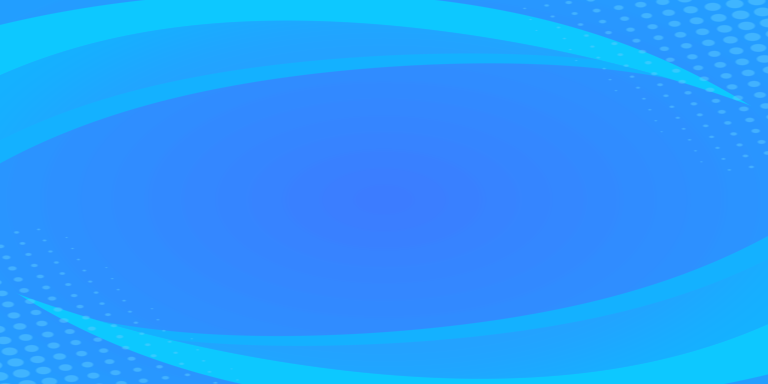
Give the GLSL for this background, as a WebGL 1 fragment shader.

```glsl
precision highp float;
// Blue backdrop with a radial glow, two sweeping cyan ribbons and halftone corners.
// The plane is folded by a half turn about the glow, so one ribbon and one dot
// field, built from quartic edges and a tilted grid, serve both sides.

uniform vec2 u_resolution;

#define CENTER vec2(0.5, 0.48)
#define RING_STEP 0.09
#define DOT_SPACING 0.0297
#define DOT_TILT 0.262
#define DOT_MAX 0.38
#define DOT_OPACITY 0.5
#define GLOW_CORE vec3(0.237, 0.485, 1.0)
#define GLOW_RIM vec3(0.135, 0.62, 1.0)
#define SHADE_COLOR vec3(0.138, 0.635, 1.0)
#define STRIP_COLOR vec3(0.08, 0.695, 1.0)
#define RIBBON_COLOR vec3(0.052, 0.785, 1.0)
#define DOT_COLOR vec3(0.36, 0.80, 1.0)

// Height of a ribbon edge at x: a quartic with constant term base.
float arc(float x, float base, vec4 k) {
  return base + x * (k.x + x * (k.y + x * (k.z + x * k.w)));
}

// Smooth coverage of the area above height edge.
float above(float y, float edge, float blur) {
  return smoothstep(-blur, blur, y - edge);
}

// Radial glow in faint concentric steps.
vec3 glow(float radius) {
  float t = radius / RING_STEP;
  float stepped = (floor(t) + smoothstep(0.7, 1.0, fract(t))) * RING_STEP;
  return mix(GLOW_CORE, GLOW_RIM, clamp(stepped / 1.35, 0.0, 1.0));
}

// Halftone dots that grow toward the corner of the folded plane.
float halftone(vec2 p, float blur) {
  float c = cos(DOT_TILT), s = sin(DOT_TILT);
  mat2 tilt = mat2(c, -s, s, c);
  vec2 grid = tilt * (p * vec2(0.5, 1.0)) / DOT_SPACING + vec2(0.2, -0.1);
  vec2 cell = floor(grid) + 0.5;
  vec2 middle = ((cell - vec2(0.2, -0.1)) * tilt) * DOT_SPACING * vec2(2.0, 1.0);
  float reach = dot(middle, vec2(0.63, 0.776));
  float radius = DOT_MAX * clamp((reach - 0.56) / 0.4, 0.0, 1.0);
  float soft = blur / DOT_SPACING;
  float disc = 1.0 - smoothstep(radius - soft, radius + soft, length(grid - cell));
  return disc * step(0.07, middle.y) * step(0.59, reach);
}

void main() {
  vec2 p = (gl_FragCoord.xy / u_resolution - CENTER) * vec2(2.0, 1.0);
  float blur = 0.8 / u_resolution.y;
  float radius = length(p * vec2(1.0, 2.0));
  vec3 color = glow(radius);

  // Half-turn fold
  if (p.y < 0.0) p = -p;

  // Ribbon edges, from the inside out
  float inner = arc(p.x, 0.345, vec4(0.071, -0.1215, 0.003, -0.055));
  float middle = inner + 0.03 - 0.02 * p.x + 0.01 * p.x * p.x;
  float lower = arc(p.x, 0.455, vec4(-0.085, -0.151, 0.037, -0.028));
  float upper = arc(p.x, 0.533, vec4(-0.073, -0.168, -0.047, -0.03));

  // Soft veil, thin strip and bright ribbon
  float belowLower = 1.0 - above(p.y, lower, blur);
  vec3 shade = mix(SHADE_COLOR, STRIP_COLOR, smoothstep(0.75, 1.2, radius));
  vec3 veil = mix(STRIP_COLOR, shade, above(p.y, middle, blur));
  color = mix(color, veil, above(p.y, inner, blur) * belowLower);
  float ribbon = above(p.y, lower, blur) * (1.0 - above(p.y, upper, blur));
  color = mix(color, RIBBON_COLOR, ribbon);

  // Corner dots
  color = mix(color, DOT_COLOR, DOT_OPACITY * halftone(p, blur));
  gl_FragColor = vec4(color, 1.0);
}
```
